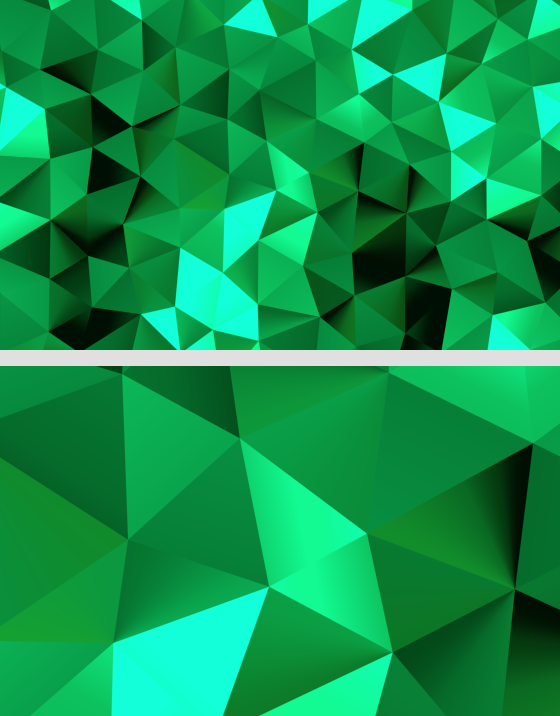
Top, the full canvas; bottom, a detail of the centre.
This background is drawn by a WebGL 2 fragment shader. Its source:

```glsl
#version 300 es
precision highp float;
// Faceted low-poly mesh of emerald triangles, some with fanned shading.

#define EDGE 0.147          // triangle side, in canvas heights
#define JITTER 0.25         // vertex displacement, in sides
#define FAN_SHARE 0.36      // share of triangles with a strong fan gradient
#define FAN_TOP 0.68        // brightest tone of a fan
#define FLAT_BIAS 0.76      // below 1 favours bright flat triangles
#define FLAT_SLOPE 0.12     // soft tone drift across flat triangles
#define OLIVE 0.55          // warmth of the fans
#define PATCH_SIZE 2.6      // size of light and dark patches, in sides
#define PATCH_AMOUNT 0.95   // tone range of the patches
#define GRAIN_AMOUNT 0.80   // tone range of single triangles

uniform vec2 u_resolution;
out vec4 outColor;

const float COLUMN = 0.866; // column spacing of an equilateral lattice

float hash(vec2 cell, float salt) {
    return fract(sin(dot(vec3(cell, salt), vec3(127.1, 311.7, 74.7))) * 43758.5);
}

float valueNoise(vec2 q) {
    vec2 i = floor(q);
    vec2 f = smoothstep(0.0, 1.0, q - i);
    float low = mix(hash(i, 5.0), hash(i + vec2(1, 0), 5.0), f.x);
    float high = mix(hash(i + vec2(0, 1), 5.0), hash(i + vec2(1, 1), 5.0), f.x);
    return mix(low, high, f.y);
}

// Lattice to plane; columns are vertical.
vec2 unskew(vec2 id) {
    return vec2(id.x * COLUMN, id.y + 0.5 * id.x);
}

vec2 vertex(vec2 id) {
    float angle = 6.2832 * hash(id, 1.0);
    float radius = JITTER * sqrt(hash(id, 2.0));
    return unskew(id) + radius * vec2(cos(angle), sin(angle));
}

// Tone 0..1 to colour, from near black to aqua.
vec3 ramp(float t) {
    vec3 c = mix(vec3(0.0, 0.06, 0.01), vec3(0.01, 0.23, 0.07), smoothstep(0.0, 0.07, t));
    c = mix(c, vec3(0.02, 0.42, 0.17), clamp((t - 0.07) / 0.12, 0.0, 1.0));
    c = mix(c, vec3(0.03, 0.59, 0.27), clamp((t - 0.19) / 0.31, 0.0, 1.0));
    c = mix(c, vec3(0.05, 0.76, 0.37), clamp((t - 0.50) / 0.26, 0.0, 1.0));
    c = mix(c, vec3(0.07, 0.98, 0.57), clamp((t - 0.76) / 0.07, 0.0, 1.0));
    return mix(c, vec3(0.07, 1.0, 0.85), clamp((t - 0.85) / 0.13, 0.0, 1.0));
}

// Random tone of a triangle, tied to its neighbourhood.
float patchTone(vec2 cell, float side, float salt) {
    vec2 center = unskew(cell + (1.0 + side) / 3.0);
    float broad = PATCH_AMOUNT * (valueNoise(center / PATCH_SIZE + 7.3) - 0.5);
    float grain = GRAIN_AMOUNT * (hash(cell, salt) - 0.5);
    return clamp(0.5 + broad + grain, 0.0, 1.0);
}

// Colour of one triangle at barycentric position b.
vec3 facet(vec2 cell, float side, vec3 b) {
    float salt = 10.0 + 20.0 * side;
    float turn = hash(cell, salt);
    b = turn < 0.333 ? b : (turn < 0.667 ? b.yzx : b.zxy);
    float tone = patchTone(cell, side, salt + 1.0);

    if (hash(cell, salt + 2.0) < FAN_SHARE) {
        // Shade by angle around the first corner.
        float sweep = smoothstep(0.0, 1.0, b.y / max(b.y + b.z, 0.001));
        float endTone = patchTone(cell, side, salt + 3.0);
        vec3 c = ramp(FAN_TOP * mix(tone, endTone, sweep));
        float warmth = OLIVE * hash(cell, salt + 4.0) * mix(1.0, 0.3, sweep);
        return mix(c, vec3(0.02 + 0.14 * c.g, c.g * 0.9, c.b * 0.3), warmth);
    }
    float slope = FLAT_SLOPE * (b.x - 0.333);
    return ramp(clamp(pow(tone, FLAT_BIAS) + slope, 0.0, 1.0));
}

float cross2(vec2 a, vec2 b) {
    return a.x * b.y - a.y * b.x;
}

// Adds one triangle, weighted by its smoothed coverage of p.
void addTriangle(inout vec4 sum, vec2 p, vec2 cell, float side, float pixel) {
    vec2 a = vertex(cell + vec2(side));
    vec2 b = vertex(cell + vec2(1.0 - side, side));
    vec2 c = vertex(cell + vec2(side, 1.0 - side));
    vec3 area = vec3(cross2(c - b, p - b), cross2(a - c, p - c), cross2(b - a, p - a));
    vec3 inside = area / vec3(length(c - b), length(a - c), length(b - a));
    float nearest = min(inside.x, min(inside.y, inside.z));
    float cover = smoothstep(-0.75 * pixel, 0.75 * pixel, nearest);
    if (cover > 0.0) {
        vec3 bary = max(area / (area.x + area.y + area.z), 0.0);
        sum += cover * vec4(facet(cell, side, bary), 1.0);
    }
}

void main() {
    float pixel = 1.0 / (u_resolution.y * EDGE);
    vec2 p = gl_FragCoord.xy * pixel;

    // Skewed lattice cell, each holding two triangles.
    float column = p.x / COLUMN;
    vec2 home = floor(vec2(column, p.y - 0.5 * column));

    vec4 sum = vec4(0.0);
    for (int k = 0; k < 9; k++) {
        vec2 cell = home + vec2(k % 3 - 1, k / 3 - 1);
        addTriangle(sum, p, cell, 0.0, pixel);
        addTriangle(sum, p, cell, 1.0, pixel);
    }
    outColor = vec4(sum.rgb / max(sum.a, 0.001), 1.0);
}
```
